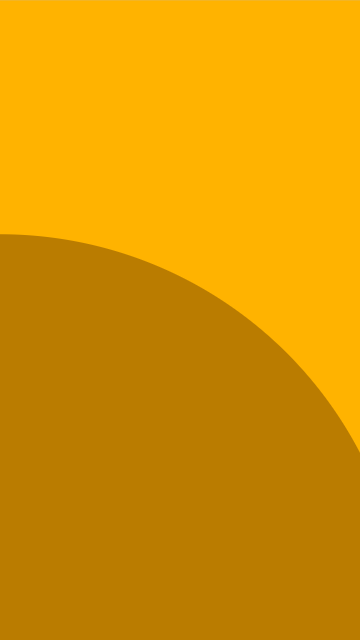
Reproduce this background procedurally as a Shadertoy shader.

```glsl
void mainImage(out vec4 fragColor, in vec2 fragCoord) {
    // Height of the canvas is one unit
    vec2 p = fragCoord / iResolution.y;
    float pixel = 1.0 / iResolution.y;

    vec3 amber = vec3(1.0, 0.702, 0.0);
    vec3 ochre = vec3(0.729, 0.486, 0.0);

    // Large disc centred on the lower left corner
    float disc = length(p) - 0.634;
    float coverage = clamp(0.5 - disc / pixel, 0.0, 1.0);
    vec3 color = mix(amber, ochre, coverage);

    // Faint pale hairline along the top edge
    float hairline = clamp(0.5 + (p.y - 0.9985) / pixel, 0.0, 1.0);
    color = mix(color, vec3(0.9, 0.72, 0.3), 0.5 * hairline);

    fragColor = vec4(color, 1.0);
}
```
